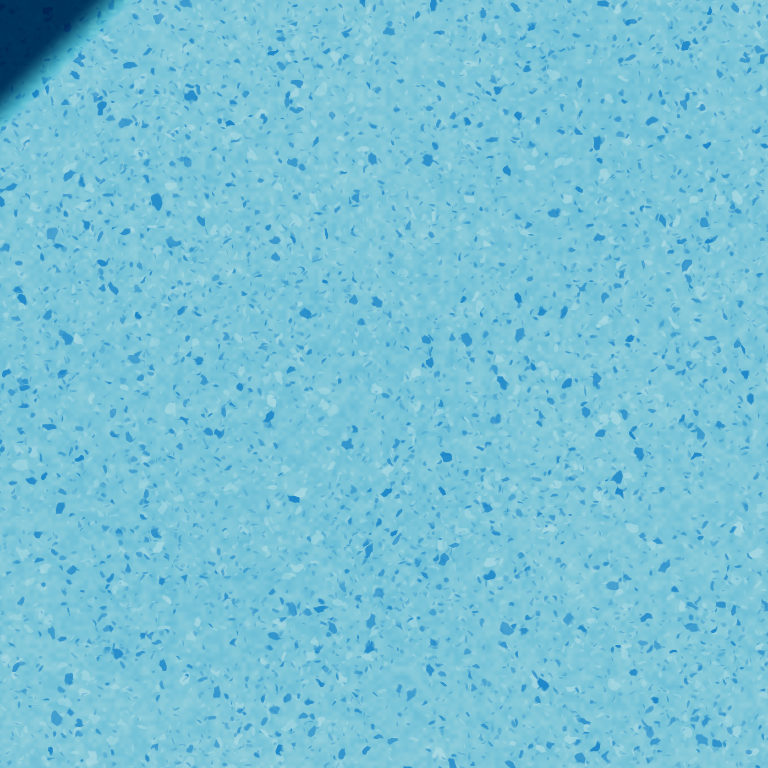
Write a WebGL 1 fragment shader that draws this texture.

```glsl
precision highp float;
// Pale blue speckled terrazzo sheet with a soft dark shadow across the upper left corner.

uniform vec2 u_resolution;

#define BASE_COLOR vec3(0.487, 0.775, 0.85)
#define DARK_FLECK vec3(0.11, 0.53, 0.79)
#define PALE_FLECK vec3(0.69, 0.865, 0.895)
#define SHADOW_TINT vec3(0.0, 0.26, 0.42)
#define MOTTLE_TINT vec3(0.17, 0.075, 0.025)
#define SHADOW_REACH 0.175
#define SHADOW_BLUR 0.065
#define EDGE_SOFTNESS 0.0016
#define RAGGEDNESS 0.0062

float hash(vec2 p) {
  return fract(sin(dot(p, vec2(127.1, 311.7))) * 43758.5453);
}

vec2 hash2(vec2 p) {
  return vec2(hash(p), hash(p + 41.3));
}

float noise(vec2 p) {
  vec2 i = floor(p);
  vec2 f = fract(p);
  f = f * f * (3.0 - 2.0 * f);
  float low = mix(hash(i), hash(i + vec2(1.0, 0.0)), f.x);
  float high = mix(hash(i + vec2(0.0, 1.0)), hash(i + vec2(1.0, 1.0)), f.x);
  return mix(low, high, f.y);
}

// Coverage of one layer of randomly turned, angular chips.
float flecks(vec2 p, float cells, float radius, float chance, float seed) {
  vec2 home = floor(p * cells);
  float cover = 0.0;
  for (int y = -1; y <= 1; y++) {
    for (int x = -1; x <= 1; x++) {
      vec2 cell = home + vec2(float(x), float(y));
      vec2 id = cell + seed * 17.0;
      float cluster = mix(0.35, 1.65, noise(cell / cells * 13.0 + seed));
      float present = step(hash(id + 3.7), chance * cluster);
      vec2 q = p - (cell + hash2(id)) / cells;

      float angle = 6.2832 * hash(id + 9.1);
      float c = cos(angle);
      float s = sin(angle);
      q = mat2(c, -s, s, c) * q;
      q.y *= mix(1.0, 2.0, hash(id + 5.9));
      q.x += 0.35 * q.y;

      float size = radius * mix(0.5, 1.0, hash(id + 7.3));
      float d = max(abs(q.x) + 0.5 * abs(q.y), abs(q.y)) - size;
      float chip = 1.0 - smoothstep(-EDGE_SOFTNESS, EDGE_SOFTNESS, d);
      float strength = mix(0.6, 1.0, hash(id + 2.3));
      cover = max(cover, chip * present * strength);
    }
  }
  return cover;
}

void main() {
  vec2 uv = gl_FragCoord.xy / u_resolution.y;

  // Fine mottling over faint broad clouds
  float mottle = 0.55 * noise(uv * 170.0) + 0.45 * noise(uv * 85.0 + 31.0) - 0.5;
  float clouds = noise(uv * 4.0 + 7.0) - 0.5;
  vec3 color = BASE_COLOR + MOTTLE_TINT * (mottle + 0.2 * clouds);

  // Warped coordinates break up the outlines of the chips
  vec2 warp = vec2(noise(uv * 140.0 + 11.0), noise(uv * 140.0 + 67.0)) - 0.5;
  vec2 p = uv + RAGGEDNESS * warp;

  // Pale chips, large then small
  color = mix(color, PALE_FLECK, 0.7 * flecks(p, 45.0, 0.0085, 0.16, 1.0));
  color = mix(color, PALE_FLECK, 0.5 * flecks(p, 90.0, 0.0042, 0.24, 2.0));

  // Blue chips, faint crumbs to large
  color = mix(color, DARK_FLECK, 0.45 * flecks(p, 115.0, 0.0032, 0.22, 3.0));
  color = mix(color, DARK_FLECK, 0.85 * flecks(p, 70.0, 0.0047, 0.2, 4.0));
  color = mix(color, DARK_FLECK, flecks(p, 40.0, 0.0085, 0.13, 5.0));

  // Shadow across the corner, red fading out first
  float reach = uv.x + 1.0 - uv.y;
  float shade = 1.0 - smoothstep(SHADOW_REACH - SHADOW_BLUR, SHADOW_REACH, reach);
  color *= mix(vec3(1.0), SHADOW_TINT, vec3(sqrt(shade), shade, shade));

  gl_FragColor = vec4(color, 1.0);
}
```
